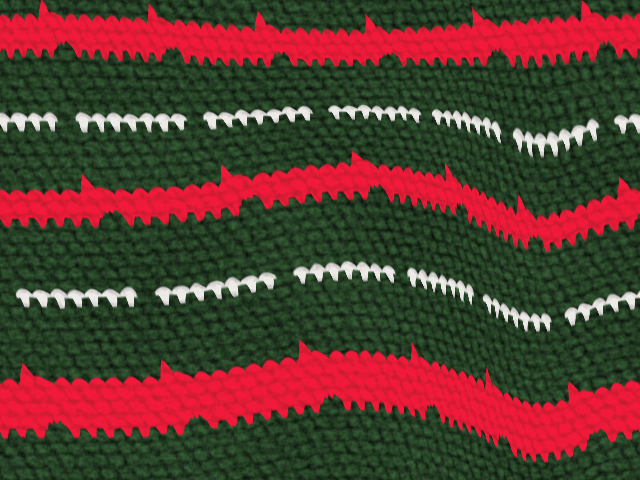
Reproduce this texture procedurally as a Shadertoy shader.

```glsl
const vec3 GREEN = vec3(0.14, 0.24, 0.14);
const vec3 RED = vec3(0.95, 0.10, 0.23);
const vec3 RED_SHADE = vec3(0.60, 0.12, 0.14);
const vec3 WHITE = vec3(0.93, 0.92, 0.91);
const vec3 WHITE_SHADE = vec3(0.62, 0.60, 0.61);

// Stripes from top to bottom: height, half width, offset of the joins
const int STRIPES = 5;
const float STRIPE_Y[5] = float[5](0.910, 0.740, 0.566, 0.378, 0.150);
const float STRIPE_HALF[5] = float[5](0.045, 0.019, 0.039, 0.019, 0.062);
const float STRIPE_JOIN[5] = float[5](0.44, 0.12, 0.05, 0.45, 0.64);
const float STITCHES = 8.0;

vec2 gradientAt(vec2 cell) {
    float h = fract(sin(dot(cell, vec2(127.1, 311.7))) * 43758.5);
    return vec2(cos(6.2832 * h), sin(6.2832 * h));
}

float gradientNoise(vec2 p) {
    vec2 i = floor(p), f = p - i;
    vec2 w = f * f * f * (f * (f * 6.0 - 15.0) + 10.0);
    vec2 e = vec2(1.0, 0.0);
    float low = mix(dot(gradientAt(i), f), dot(gradientAt(i + e), f - e), w.x);
    float high = mix(dot(gradientAt(i + e.yx), f - e.yx),
                     dot(gradientAt(i + 1.0), f - 1.0), w.x);
    return mix(low, high, w.y);
}

float bell(float x, float width) {
    return exp(-x * x / (width * width));
}

float peak(float x, float rise, float fall) {
    return max(0.0, 1.0 - max(-x / rise, x / fall));
}

// Strength of the creases, fading towards the top
float creaseAmount(float y) {
    return clamp((0.91 - y) * 4.0, 0.0, 1.0);
}

// Vertical shift of the cloth
float fold(vec2 p) {
    float crease = 0.057 * bell(p.x - 0.73, 0.26) - 0.057 * bell(p.x - 1.12, 0.12);
    float sway = -0.016 * sin(5.0 * (p.x - 0.4));
    return mix(sway, crease, creaseAmount(p.y));
}

// Horizontal count of repeats, squeezed where the cloth creases
float repeatPhase(float x, float y) {
    float s = creaseAmount(y);
    return x * mix(4.43, 3.43, s) + 0.6 * s * tanh((x - 0.99) / 0.174);
}

// Rounded loops in offset rows: 1 at the loop, 0 in the gap
float knit(vec2 f) {
    f.x += 0.5 * mod(floor(f.y), 2.0);
    vec2 c = fract(f) - 0.5;
    c.x += 0.4 * c.y;
    return 1.0 - smoothstep(0.2, 0.65, length(c));
}

float between(float y, float low, float high, float soft) {
    return smoothstep(-soft, soft, y - low) * smoothstep(-soft, soft, high - y);
}

// Rounded loop heads above, thin legs below, pointed joins between repeats
float redCover(float y, float join, float side, float halfWidth, float soft) {
    float top = halfWidth - 0.013 * side * side + 0.032 * peak(join, 0.04, 0.13);
    float bottom = -halfWidth + 0.018 * smoothstep(0.2, 0.75, side);
    bottom += 0.034 * peak(join - 0.12, 0.06, 0.10);
    return between(y, bottom, top, soft);
}

// A row of loops with one stitch missing at each join
float whiteCover(float y, float join, float side, float halfWidth, float soft) {
    float top = halfWidth - 0.011 * side * side;
    float bottom = -halfWidth + 0.020 * smoothstep(0.2, 0.6, side);
    float gap = smoothstep(0.058, 0.075, abs(join));
    return gap * between(y, bottom, top, soft);
}

void mainImage(out vec4 fragColor, in vec2 fragCoord) {
    vec2 p = fragCoord / iResolution.y;
    float soft = max(0.0035, 1.0 / iResolution.y);

    // Uneven yarn
    vec2 wobble = vec2(gradientNoise(p * 28.0), gradientNoise(p * 28.0 + 40.0));
    vec2 q = p + 0.005 * wobble;
    float fuzz = gradientNoise(p * vec2(75.0, 95.0))
               + 0.5 * gradientNoise(p * 170.0 + 9.0);
    float y = q.y - fold(q);

    // Green ground
    float loops = knit(vec2(repeatPhase(q.x, 0.7) * STITCHES, y / 0.026));
    float light = 0.70 + 0.50 * loops + 0.55 * fuzz + 0.15 * gradientNoise(p * 4.0);
    vec3 color = GREEN * light;

    // Stripes, alternately red and white
    for (int i = 0; i < STRIPES; i++) {
        float dy = y - STRIPE_Y[i];
        float phase = repeatPhase(q.x, STRIPE_Y[i]) - STRIPE_JOIN[i] + 0.9 * dy;
        float join = fract(phase + 0.5) - 0.5;
        float stitch = join * STITCHES + 0.5;
        float side = 2.0 * abs(fract(stitch) - 0.5);
        float yarn = knit(vec2(stitch, dy / 0.028 + 0.5));
        bool isRed = i % 2 == 0;
        float cover = isRed ? redCover(dy, join, side, STRIPE_HALF[i], soft)
                            : whiteCover(dy, join, side, STRIPE_HALF[i], soft);
        float tone = clamp(0.64 + 0.42 * yarn + 0.35 * fuzz, 0.0, 1.0);
        vec3 dyed = isRed ? mix(RED_SHADE, RED, tone) : mix(WHITE_SHADE, WHITE, tone);
        color = mix(color, dyed, cover);
    }
    fragColor = vec4(clamp(color, 0.0, 1.0), 1.0);
}
```
